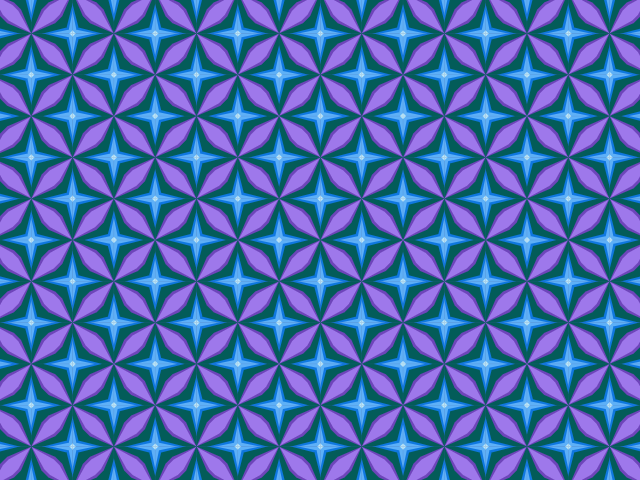
Write a WebGL 1 fragment shader that draws this pattern.

```glsl
precision highp float;
// Checkered lattice of violet diagonal petals and four-pointed blue stars on deep teal.

uniform vec2 u_resolution;

// Signed distance to one side of a six-cornered petal lying along the x axis.
float petal(vec2 p, float tip, float shoulder, float halfWidth) {
  vec2 slope = normalize(vec2(halfWidth, tip - shoulder));
  return max(p.y - halfWidth, dot(p - vec2(tip, 0.0), slope));
}

// Signed distance to a four-pointed star, for p folded so that p.x >= p.y >= 0.
float star(vec2 p, float tip, float notch) {
  return dot(p - vec2(tip, 0.0), normalize(vec2(notch, tip - notch)));
}

float fill(float dist, float pixel) {
  return clamp(0.5 - dist / pixel, 0.0, 1.0);
}

void main() {
  // Lattice units: one step from a star to the neighbouring petal joint.
  float steps = 11.62;
  float pixel = steps / u_resolution.y;
  vec2 q = (gl_FragCoord.xy - 0.5 * u_resolution) * pixel - vec2(0.01, 0.0);

  // Mirror into a unit square: joints at (0,0) and (1,1), stars at the other corners.
  vec2 a = abs(mod(q + 1.0, 2.0) - 1.0);
  vec2 alongPetal = abs(vec2(a.x + a.y - 1.0, a.x - a.y)) * 0.70711;
  vec2 s = a.x > a.y ? vec2(1.0 - a.x, a.y) : vec2(a.x, 1.0 - a.y);
  s = vec2(max(s.x, s.y), min(s.x, s.y));

  vec3 color = vec3(0.01, 0.36, 0.35);

  // Petals: dark rim, then pale inside.
  color = mix(color, vec3(0.43, 0.27, 0.73), fill(petal(alongPetal, 0.707, 0.12, 0.235), pixel));
  color = mix(color, vec3(0.62, 0.47, 0.92), fill(petal(alongPetal, 0.67, 0.10, 0.166), pixel));

  // Stars: blue border, light body, pale centre.
  color = mix(color, vec3(0.06, 0.47, 0.88), fill(star(s, 0.71, 0.145), pixel));
  color = mix(color, vec3(0.37, 0.69, 0.97), fill(star(s, 0.53, 0.092), pixel));
  color = mix(color, vec3(0.74, 0.91, 0.98), fill((s.x + s.y - 0.075) * 0.70711, pixel));

  // Faint hairline seams along the mirror axes.
  float seam = fill(s.y - 0.006, pixel);
  color = mix(color, vec3(0.25, 0.36, 0.60), 0.28 * seam);

  gl_FragColor = vec4(color, 1.0);
}
```
